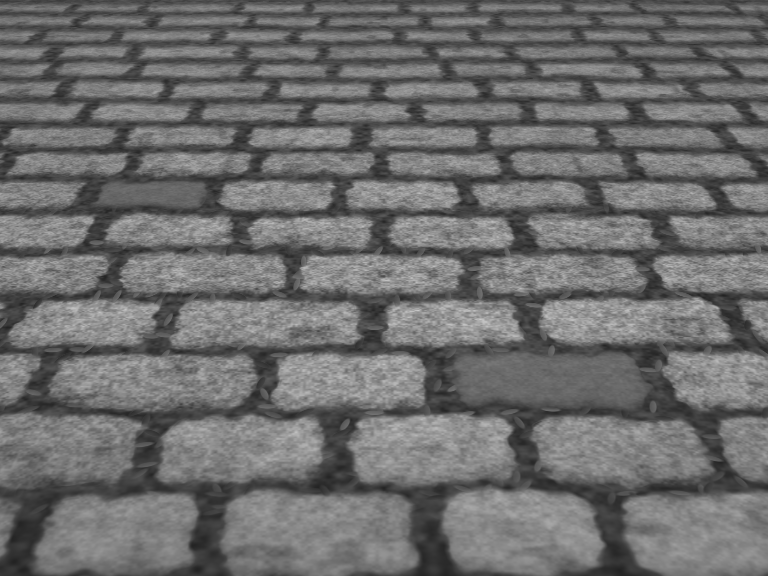
This texture is drawn by a Shadertoy shader. Its source:

```glsl
// Grey granite cobbles laid in courses that recede towards a high horizon.
// Each pixel is projected onto the ground, finds its stone as a rounded box,
// then gets granite grain, mossy joints, small leaves and a shallow focus.

float hash(vec2 p) {
    vec3 q = fract(vec3(p.xyx) * 0.1031);
    q += dot(q, q.yzx + 33.33);
    return fract((q.x + q.y) * q.z);
}

float noise(vec2 p) {
    vec2 i = floor(p), f = fract(p);
    f = f * f * (3.0 - 2.0 * f);
    return mix(mix(hash(i), hash(i + vec2(1, 0)), f.x),
               mix(hash(i + vec2(0, 1)), hash(i + vec2(1, 1)), f.x), f.y);
}

// Offset, pitch and alternating shift of the joints in one course
vec3 courseLayout(int row) {
    vec3 near[11] = vec3[11](
        vec3(0.043, 0.241, 0.010), vec3(-0.064, 0.252, 0.0),
        vec3(-0.195, 0.291, 0.015), vec3(-0.039, 0.294, 0.019),
        vec3(-0.160, 0.311, 0.0), vec3(-0.004, 0.265, 0.0),
        vec3(-0.089, 0.255, 0.0), vec3(-0.006, 0.270, 0.0),
        vec3(-0.049, 0.277, 0.0), vec3(0.079, 0.267, 0.0),
        vec3(-0.014, 0.270, 0.0));
    if (row < 11) return near[max(row, 0)];
    return vec3(hash(vec2(row, 7)) * 0.27, 0.268, 0.02);
}

float jointX(vec3 course, float k) {
    return course.x + course.y * k + course.z * (1.0 - 2.0 * mod(k, 2.0));
}

float roundedBox(vec2 p, vec2 halfSize, float radius) {
    vec2 q = abs(p) - halfSize + radius;
    return length(max(q, 0.0)) + min(max(q.x, q.y), 0.0) - radius;
}

// Scattered small leaves: x is coverage, y is tone
vec2 leaves(vec2 p, float soft) {
    vec2 result = vec2(0.0, 0.3);
    for (int j = -1; j <= 1; j++)
    for (int i = -1; i <= 1; i++) {
        vec2 cell = floor(p) + vec2(i, j);
        float h = hash(cell + 3.7);
        vec2 d = p - cell - vec2(hash(cell + 11.3), hash(cell + 29.1));
        float angle = (h - 0.5) * 4.0;
        d = mat2(cos(angle), sin(angle), -sin(angle), cos(angle)) * d;
        float shape = length(d / vec2(0.48, 0.17)) - 1.0;
        float cover = (1.0 - smoothstep(-soft, soft, shape)) * step(0.35, h);
        float tone = 0.2 + 0.25 * hash(cell + 51.0) + 0.3 * d.y;
        result = mix(result, vec2(1.0, tone), cover);
    }
    return result;
}

void mainImage(out vec4 fragColor, in vec2 fragCoord) {
    vec2 uv = fragCoord / iResolution.y;
    float down = 1.0 - uv.y;
    float side = uv.x - 0.5 * iResolution.x / iResolution.y;

    // Ground projection: x across, depth counted in courses
    float scale = down + 0.5208;
    float x = side / scale;
    float depth = 12.74 / scale - 9.31;
    vec2 ground = vec2(x, depth * 0.18);
    float blur = 0.0012 + 0.024 * (down - 0.53) * (down - 0.53);
    float focus = 1.0 / (1.0 + blur * blur * 110000.0);

    // Uneven courses and ragged stone outlines
    float bentDepth = depth + 0.13 * (noise(vec2(x * 6.0 + 4.0, depth * 0.8)) - 0.5);
    bentDepth += 0.09 * (noise(ground * vec2(38, 30)) - 0.5);
    float bentX = x + 0.016 * (noise(ground * 28.0 + 9.0) - 0.5)
                    + 0.008 * (noise(ground * 80.0) - 0.5);

    // Find the stone between its left and right joints
    float row = floor(bentDepth) + 1.0;
    vec3 course = courseLayout(int(row));
    float k = floor((bentX - course.x) / course.y);
    if (bentX < jointX(course, k)) k -= 1.0;
    else if (bentX >= jointX(course, k + 1.0)) k += 1.0;
    float left = jointX(course, k), right = jointX(course, k + 1.0);
    vec2 stoneId = vec2(k, row);
    float rnd = hash(stoneId + 40.0);

    float squash = scale / 12.74;
    vec2 halfSize = vec2((right - left) * 0.5 - 0.013 - 0.006 * rnd, squash * 0.5 - 0.0055);
    vec2 local = vec2(bentX - 0.5 * (left + right), (fract(bentDepth) - 0.5) * squash);
    float dist = roundedBox(local, halfSize, halfSize.y * 0.6);

    // Granite: tone per stone, layered grain, pits, worn edges
    bool smoothStone = stoneId == vec2(1, 2) || stoneId == vec2(-2, 6);
    float grain = 0.13 * (noise(ground * 55.0) - 0.5) * mix(0.5, 1.0, focus)
                + 0.19 * (noise(ground * 125.0) - 0.5) * mix(0.25, 1.0, focus)
                + 0.18 * (noise(ground * 250.0) - 0.5) * focus;
    float pits = smoothstep(0.72, 0.92, noise(ground * 24.0 + 5.0));
    float stone = 0.525 + 0.06 * (rnd - 0.5) + 0.07 * (noise(ground * 14.0) - 0.5);
    stone += 0.035 * exp(-pow((down - 0.5) / 0.28, 2.0));
    if (smoothStone) { stone = 0.41; grain *= 0.3; pits *= 0.2; }
    stone += grain - 0.09 * pits;
    float rise = local.y / halfSize.y;
    stone += 0.03 * smoothstep(0.1, 0.8, rise) - 0.07 * (1.0 - smoothstep(-1.0, -0.45, rise));
    stone -= 0.13 * exp(min(dist, 0.0) / 0.006);

    // Dark joints with soil, moss and leaves
    float gap = 0.13 + 0.15 * noise(ground * 70.0) + 0.1 * noise(ground * 170.0) * focus;
    gap += 0.05 * (1.0 - smoothstep(0.0, 0.35, down));
    float edge = blur + 0.0022 + 0.5 / iResolution.y;
    float tone = mix(stone, gap, smoothstep(-edge, edge, dist * scale));
    vec2 leaf = leaves(vec2(x, down) * vec2(34, 42), 0.15 + blur * 50.0);
    float leafZone = smoothstep(0.3, 0.45, down) * (1.0 - smoothstep(0.8, 0.95, down));
    tone = mix(tone, leaf.y, leaf.x * 0.8 * leafZone * smoothstep(-0.007, 0.001, dist));

    // Gentle falloff towards the corners
    tone *= 1.02 - 0.13 * dot(vec2(side, uv.y - 0.5), vec2(side, uv.y - 0.5));
    fragColor = vec4(vec3(clamp(tone, 0.0, 1.0)), 1.0);
}
```
